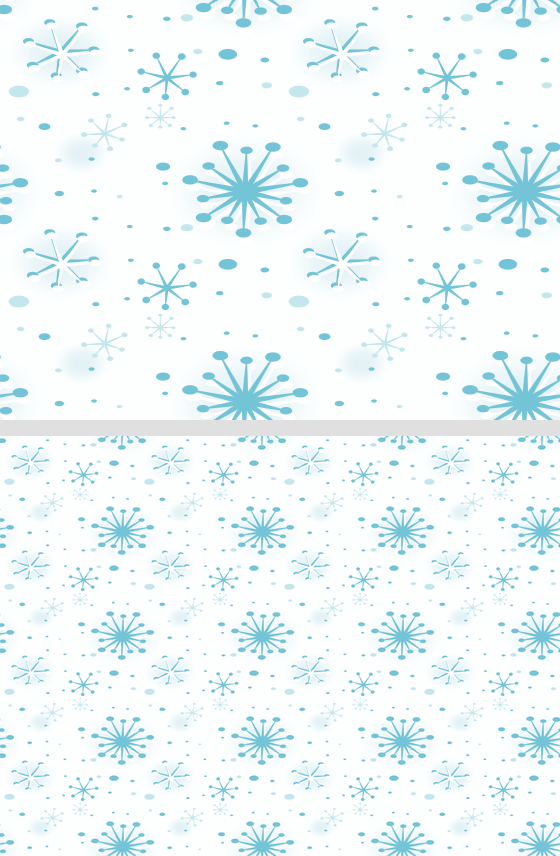
Top, the tile; bottom, the same tile 2 across and 2 down.
A Shadertoy shader for this pattern:

```glsl
// Retro starburst snowflakes on white: each flake is a ring of tapered spokes
// with oval bulbs, some with a soft halo and a white offset copy. Hashed oval
// dots fill the gaps. All distances wrap on the tile, so the edges join.

const vec2 REPEATS = vec2(2.0, 2.0);
const vec2 TILE = vec2(4.0, 3.0);            // size of one repeat in pattern units
const vec2 DOT_CELLS = vec2(8.0, 6.0);       // dot grid per repeat
const vec3 PAPER = vec3(0.993, 1.0, 1.0);
const vec3 HALO = vec3(0.895, 0.95, 0.965);
const vec3 BLUE = vec3(0.455, 0.77, 0.845);
const vec3 PALE = vec3(0.77, 0.90, 0.93);
const vec2 SHADOW_SHIFT = vec2(0.05, -0.095); // white copy under the large flake
const vec2 SNOW_SHIFT = vec2(0.025, -0.045);  // white copy over the capped flake
const float STRETCH = 1.2;                   // horizontal widening of flakes
const float LEAN = 0.12;                     // upper arms longer, lower shorter
const float DOT_JITTER = 0.54;
const float DOT_ASPECT = 0.58;
const float TAU = 6.28319;

const int LARGE = 0, CAPPED = 1, FLAKES = 5;
// center x, center y, arm length, number of arms
const vec4 FLAKE[5] = vec4[5](
    vec4(3.50, 0.26, 0.59, 14.0), vec4(0.865, 2.26, 0.40, 7.0),
    vec4(2.385, 1.885, 0.315, 7.0), vec4(1.50, 1.09, 0.24, 7.0),
    vec4(2.29, 1.32, 0.165, 8.0));
// first arm angle, long/short alternation, bulb radius, bulb roundness
const vec4 STYLE[5] = vec4[5](
    vec4(1.54, 0.115, 0.10, 0.6), vec4(1.87, 0.02, 0.08, 0.6),
    vec4(1.95, 0.02, 0.054, 0.85), vec4(1.40, 0.04, 0.042, 0.75),
    vec4(1.57, 0.05, 0.03, 0.7));

float hash(vec2 cell, float seed) {
    return fract(sin(dot(cell, vec2(127.1, 311.7)) + seed * 74.7) * 43758.55);
}

// Shortest offset on the repeating tile
vec2 wrapDelta(vec2 d) {
    return mod(d + 0.5 * TILE, TILE) - 0.5 * TILE;
}

float ellipseDist(vec2 p, vec2 radius) {
    float k = length(p / radius);
    return k * (k - 1.0) / max(length(p / (radius * radius)), 0.001);
}

float spokeDist(vec2 p, vec2 tip, float baseWidth, float tipWidth) {
    float t = clamp(dot(p, tip) / dot(tip, tip), 0.0, 1.0);
    return length(p - tip * t) - mix(baseWidth, tipWidth, t);
}

float flakeDist(vec2 p, int id) {
    vec4 flake = FLAKE[id], style = STYLE[id];
    vec2 d = wrapDelta(p - flake.xy);
    float nearest = 10.0;
    for (int i = 0; i < int(flake.w); i++) {
        float angle = style.x - TAU * float(i) / flake.w;
        float parity = mod(float(i), 2.0) * 2.0 - 1.0;
        float arm = flake.z * (1.0 + style.y * parity + LEAN * sin(angle));
        vec2 tip = arm * vec2(STRETCH * cos(angle), sin(angle));
        float bulb = style.z * (1.0 + style.y * parity);
        nearest = min(nearest, spokeDist(d, tip, 0.08 * flake.z, 0.015 * flake.z));
        nearest = min(nearest, ellipseDist(d - tip, bulb * vec2(1.0, style.w)));
    }
    return nearest;
}

float halo(vec2 p, vec2 center, vec2 radius) {
    return 1.0 - smoothstep(0.2, 1.0, length(wrapDelta(p - center) / radius));
}

float coverage(float dist, float pixel) {
    return clamp(0.5 - dist / pixel, 0.0, 1.0);
}

// True where no flake claims the spot
bool isFree(vec2 spot) {
    for (int i = 0; i < FLAKES; i++) {
        vec2 reach = FLAKE[i].z * vec2(1.4, 1.2) + 0.1;
        if (length(wrapDelta(spot - FLAKE[i].xy) / reach) < 1.0) return false;
    }
    return true;
}

vec3 paintDots(vec3 color, vec2 p, float pixel) {
    vec2 cellSize = TILE / DOT_CELLS;
    vec2 home = floor(p / cellSize);
    for (int k = 0; k < 9; k++) {
        vec2 cell = mod(home + vec2(k % 3 - 1, k / 3 - 1), DOT_CELLS);
        vec2 jitter = vec2(hash(cell, 1.0), hash(cell, 2.0)) - 0.5;
        vec2 spot = (cell + 0.5 + DOT_JITTER * jitter) * cellSize;
        if (!isFree(spot)) continue;
        float radius = 0.04 + 0.11 * pow(hash(cell, 3.0), 3.0);
        float dist = ellipseDist(wrapDelta(p - spot), radius * vec2(1.0, DOT_ASPECT));
        vec3 ink = hash(cell, 4.0) < 0.5 ? BLUE : PALE;
        color = mix(color, ink, coverage(dist, pixel));
    }
    return color;
}

void mainImage(out vec4 fragColor, in vec2 fragCoord) {
    vec2 p = fract(fragCoord / iResolution.xy * REPEATS) * TILE;
    float pixel = TILE.y * REPEATS.y / iResolution.y;

    // Soft halos
    float glow = halo(p, vec2(1.17, 0.81), vec2(0.44, 0.34));
    for (int i = LARGE; i <= CAPPED; i++)
        glow = max(glow, halo(p, FLAKE[i].xy, FLAKE[i].z * vec2(2.05, 1.5)));
    vec3 color = mix(PAPER, HALO, glow);

    // Dots, then flakes with their white copies
    color = paintDots(color, p, pixel);
    color = mix(color, vec3(1.0), coverage(flakeDist(p - SHADOW_SHIFT, LARGE), pixel));
    for (int i = 0; i < FLAKES; i++)
        color = mix(color, i < 3 ? BLUE : PALE, coverage(flakeDist(p, i), pixel));
    color = mix(color, vec3(1.0), coverage(flakeDist(p - SNOW_SHIFT, CAPPED), pixel));
    fragColor = vec4(color, 1.0);
}
```
